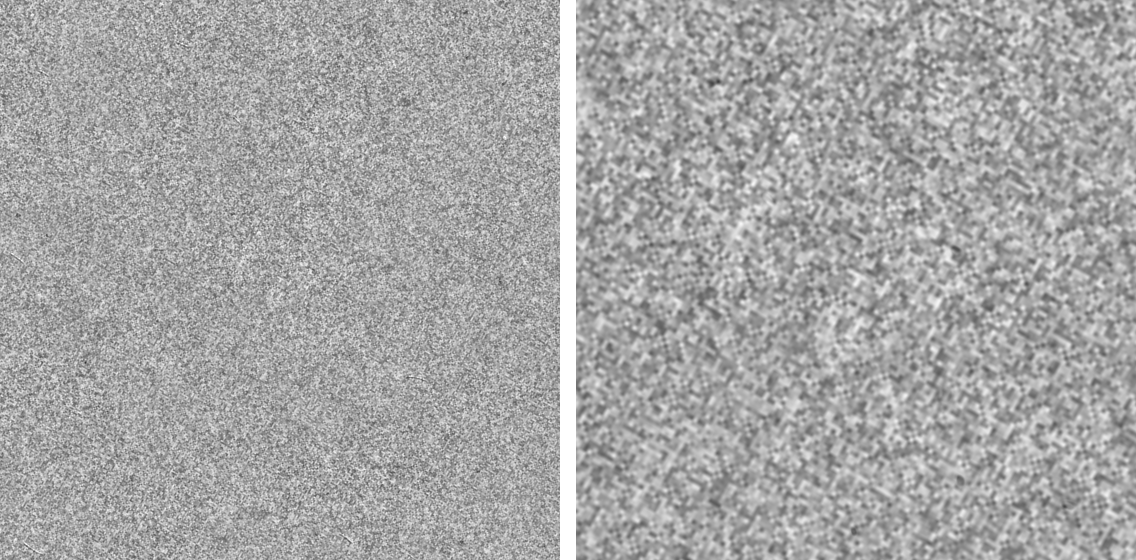
Left, the full canvas; right, a detail of the centre.
Give the GLSL for this texture, as a Shadertoy shader.

```glsl
// Fine grey stone grain with faint mottling, small specks and a few short scratches.

const float MEAN_GREY = 0.645;
const float GRAIN_CONTRAST = 0.595;
const float FINE_CELLS = 375.0;      // cells across the canvas
const float COARSE_CELLS = 275.0;
const float CLUMP_CELLS = 90.0;
const float CLUMP_CONTRAST = 0.065;
const float MOTTLE_CELLS = 28.0;
const float MOTTLE_CONTRAST = 0.036;
const float CLOUD_CELLS = 6.0;
const float CLOUD_CONTRAST = 0.02;
const float SPECK_CELLS = 15.0;
const float SPECK_SHARE = 0.22;
const int SCRATCH_COUNT = 9;
const float SCRATCH_WIDTH = 0.0013;

// Integer hash of a cell, giving 0 to 1
float hash(vec2 cell, float seed) {
    uvec3 q = uvec3(ivec3(vec3(cell, seed))) * uvec3(1597u, 7919u, 3643u);
    uint n = (q.x ^ (q.y << 7u) ^ q.z) * 73757u + q.y;
    n = (n ^ (n >> 15u)) * 40503u + q.x;
    n = (n ^ (n >> 13u)) * 668265u;
    n ^= n >> 16u;
    return float(n & 65535u) / 65535.0;
}

// Smooth value noise, centred on zero
float noise(vec2 p, float seed) {
    vec2 cell = floor(p);
    vec2 f = fract(p);
    f = f * f * (3.0 - 2.0 * f);
    float low = mix(hash(cell, seed), hash(cell + vec2(1, 0), seed), f.x);
    float high = mix(hash(cell + vec2(0, 1), seed), hash(cell + vec2(1, 1), seed), f.x);
    return mix(low, high, f.y) - 0.5;
}

vec2 rotate(vec2 p, float angle) {
    float c = cos(angle), s = sin(angle);
    return vec2(c * p.x - s * p.y, s * p.x + c * p.y);
}

// Two turned noise layers hide the lattice
float grain(vec2 uv) {
    float fine = noise(rotate(uv, 0.52) * FINE_CELLS, 1.0);
    float coarse = noise(rotate(uv, -0.33) * COARSE_CELLS, 2.0);
    return 0.68 * fine + 0.32 * coarse;
}

// Sparse dark pits and pale chips, one at most per cell
float specks(vec2 uv) {
    vec2 p = uv * SPECK_CELLS;
    vec2 cell = floor(p);
    float present = step(hash(cell, 11.0), SPECK_SHARE);
    vec2 center = 0.2 + 0.6 * vec2(hash(cell, 12.0), hash(cell, 13.0));
    float radius = mix(0.045, 0.1, hash(cell, 14.0));
    vec2 offset = rotate(fract(p) - center, 6.28 * hash(cell, 15.0));
    offset.y *= 1.5;
    float ragged = length(offset) + 0.06 * noise(uv * 180.0, 16.0);
    float tone = hash(cell, 17.0) < 0.65 ? -0.2 : 0.15;
    return present * tone * (1.0 - smoothstep(0.4 * radius, radius, ragged));
}

// Short, slightly bent pale scratches with a dark lower side
float scratches(vec2 uv) {
    float tone = 0.0;
    for (int i = 0; i < SCRATCH_COUNT; i++) {
        vec2 id = vec2(float(i), 3.0);
        vec2 center = vec2(hash(id, 21.0), hash(id, 22.0));
        float angle = mix(0.05, 0.85, hash(id, 23.0));
        float halfLength = mix(0.01, 0.024, hash(id, 24.0));
        vec2 p = rotate(uv - center, angle);
        p.y += (hash(id, 25.0) - 0.5) * 14.0 * p.x * p.x;
        float along = 1.0 - smoothstep(0.6 * halfLength, halfLength, abs(p.x));
        float pale = 1.0 - smoothstep(0.3, 1.3, abs(p.y) / SCRATCH_WIDTH);
        float shade = 1.0 - smoothstep(0.3, 1.4, abs(p.y / SCRATCH_WIDTH + 2.2));
        tone += along * (0.17 * pale - 0.16 * shade);
    }
    return tone;
}

void mainImage(out vec4 fragColor, in vec2 fragCoord) {
    vec2 uv = fragCoord / iResolution.y;

    // Broad tone and patches of calmer or rougher grain
    float cloud = noise(uv * CLOUD_CELLS, 4.0);
    float mottle = noise(rotate(uv, 0.7) * MOTTLE_CELLS, 5.0);
    float clump = noise(rotate(uv, 0.25) * CLUMP_CELLS, 6.0);
    float roughness = 1.0 + 0.25 * noise(uv * 7.0, 7.0) + 0.15 * noise(uv * 30.0, 8.0);

    float grey = MEAN_GREY + GRAIN_CONTRAST * roughness * grain(uv);
    grey += CLOUD_CONTRAST * cloud + MOTTLE_CONTRAST * mottle + CLUMP_CONTRAST * clump;
    grey += specks(uv) + scratches(uv);

    fragColor = vec4(vec3(clamp(grey, 0.0, 1.0)), 1.0);
}
```
